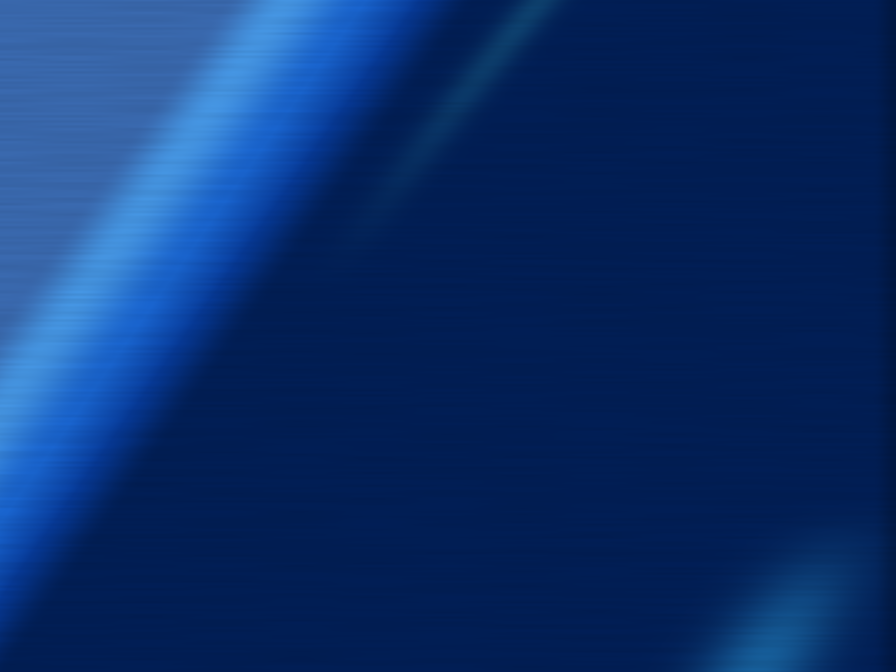
Reproduce this background procedurally as a WebGL 1 fragment shader.

```glsl
precision highp float;
// Brushed navy background with a glowing diagonal blue band and two soft teal streaks.

uniform vec2 u_resolution;

// Colours
const vec3 NAVY   = vec3(0.004, 0.115, 0.325);
const vec3 STEEL  = vec3(0.220, 0.400, 0.665);
const vec3 SKY    = vec3(0.265, 0.570, 0.865);
const vec3 AZURE  = vec3(0.095, 0.380, 0.785);
const vec3 COBALT = vec3(0.025, 0.225, 0.590);
const vec3 TEAL   = vec3(0.050, 0.245, 0.420);
const vec3 LAGOON = vec3(0.085, 0.360, 0.590);

// Diagonal band: slant and positions of the colour stops across it
const float BAND_SLANT   = 0.70;
const float STEEL_STOP   = 0.335;
const float SKY_STOP     = 0.425;
const float AZURE_STOP   = 0.545;
const float COBALT_STOP  = 0.625;
const float NAVY_STOP    = 0.710;

// Thin upper streak
const float STREAK_X      = 0.805;
const float STREAK_SLANT  = 0.83;
const float STREAK_BEND   = 0.20;
const float STREAK_WIDTH  = 0.034;
const float STREAK_LENGTH = 0.46;

// Lower right glow
const float GLOW_X      = 1.125;
const float GLOW_SLANT  = 0.60;
const float GLOW_WIDTH  = 0.085;
const float GLOW_HEIGHT = 0.27;

// Brushed grain and border shade
const vec2  GRAIN_SCALE  = vec2(9.0, 260.0);
const float GRAIN_AMOUNT = 0.075;
const float EDGE_WIDTH   = 0.035;
const float EDGE_SHADE   = 0.22;

float hash(vec2 p) {
    return fract(sin(dot(p, vec2(127.1, 311.7))) * 43758.5453);
}

float valueNoise(vec2 p) {
    vec2 cell = floor(p);
    vec2 f = fract(p);
    f = f * f * (3.0 - 2.0 * f);
    float low = mix(hash(cell), hash(cell + vec2(1.0, 0.0)), f.x);
    float high = mix(hash(cell + vec2(0.0, 1.0)), hash(cell + vec2(1.0, 1.0)), f.x);
    return mix(low, high, f.y);
}

float bell(float distance, float width) {
    float t = distance / width;
    return exp(-t * t);
}

// Colour ramp across the band, from steel panel to navy
vec3 bandColor(float s) {
    vec3 color = mix(STEEL, SKY, smoothstep(STEEL_STOP, SKY_STOP, s));
    color = mix(color, AZURE, smoothstep(SKY_STOP, AZURE_STOP, s));
    color = mix(color, COBALT, clamp((s - AZURE_STOP) / (COBALT_STOP - AZURE_STOP), 0.0, 1.0));
    return mix(color, NAVY, smoothstep(COBALT_STOP - 0.02, NAVY_STOP, s));
}

void main() {
    vec2 p = gl_FragCoord.xy / u_resolution.y;
    float aspect = u_resolution.x / u_resolution.y;
    float depth = 1.0 - p.y;

    // Diagonal band
    vec3 color = bandColor(p.x + BAND_SLANT * depth);

    // Thin streak, fading downwards
    float streakX = STREAK_X - STREAK_SLANT * depth + STREAK_BEND * depth * depth;
    float streak = bell(p.x - streakX, STREAK_WIDTH);
    streak *= 1.0 - smoothstep(0.0, STREAK_LENGTH, depth);
    color = mix(color, TEAL, streak);

    // Slanted glow, fading upwards
    float glow = bell(p.x - GLOW_X - GLOW_SLANT * p.y, GLOW_WIDTH);
    glow *= 1.0 - smoothstep(0.0, GLOW_HEIGHT, p.y);
    color = mix(color, LAGOON, glow);

    // Horizontal brushed grain
    float grain = valueNoise(p * GRAIN_SCALE) - 0.5;
    color *= 1.0 + GRAIN_AMOUNT * grain;

    // Darker right border
    color *= 1.0 - EDGE_SHADE * smoothstep(aspect - EDGE_WIDTH, aspect, p.x);

    gl_FragColor = vec4(color, 1.0);
}
```
